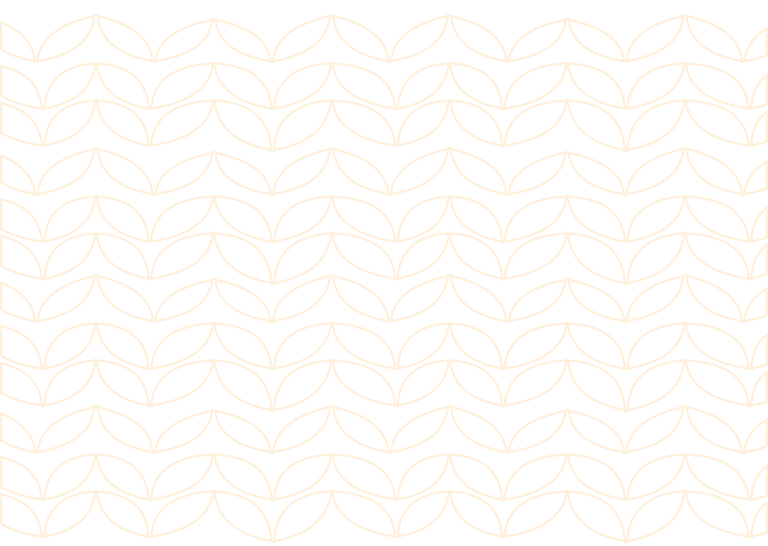
Give the GLSL for this pattern, as a Shadertoy shader.

```glsl
// Wavy rows of pale outlined leaf pairs on white, stacked in groups of three.

const float CANVAS_HEIGHT = 546.0;  // design units from top to bottom
const float PITCH = 117.8;          // distance between neighbouring peaks
const float FIRST_PEAK = 96.0;
const float HALF_LINE = 1.1;
const vec3 PAPER = vec3(1.0);
const vec3 CREAM = vec3(1.0, 0.937, 0.857);
const vec4 GROUP_TOPS = vec4(16.0, 149.0, 276.0, 407.0);
const vec3 ROW_OFFSETS = vec3(0.0, 47.5, 84.5);

float cross2(vec2 u, vec2 v) { return u.x * v.y - u.y * v.x; }

// Distance to a parabolic arc; the edge line fills its inside near the border.
float arcDistance(vec2 p, vec2 start, vec2 control, vec2 end, float edge) {
    vec2 arm = control - start;
    vec2 chord = end - start;
    float area = cross2(arm, chord);

    // Barycentric weights and their gradients
    float wControl = cross2(p - start, chord) / area;
    float wEnd = cross2(arm, p - start) / area;
    float wStart = 1.0 - wControl - wEnd;
    vec2 gControl = vec2(chord.y, -chord.x) / area;
    vec2 gEnd = vec2(-arm.y, arm.x) / area;
    vec2 gStart = -gControl - gEnd;

    // Implicit curve divided by its slope, limited to one side of the chord
    float curve = wControl * wControl - 4.0 * wStart * wEnd;
    vec2 slope = 2.0 * wControl * gControl - 4.0 * (wStart * gEnd + wEnd * gStart);
    float side = curve / max(length(slope), 1e-5);
    float beyond = -wControl / length(gControl);
    return max(beyond, min(abs(side), max(side, edge)));
}

// Two arcs meeting at the peak and the valley
float leafDistance(vec2 p, vec2 peak, vec2 valley, float shoulder, float edge) {
    vec2 span = valley - peak;
    vec2 upper = peak + span * vec2(0.95, shoulder);
    vec2 lower = peak + span * vec2(0.07, 0.81);
    return min(arcDistance(p, peak, upper, valley, edge),
               arcDistance(p, peak, lower, valley, edge));
}

// Peaks of pointed rows dip at every third column
vec2 peakPoint(float column, float top, int kind) {
    bool dips = kind == 0 && mod(column, 3.0) == 1.0;
    return vec2(FIRST_PEAK + column * PITCH, top + (dips ? 3.8 : 0.0));
}

// Valleys sway sideways in rounded rows and sink in the last row of a group
vec2 valleyPoint(float column, float top, int kind) {
    float phase = mod(column, 3.0);
    float sway = phase == 0.0 ? 6.0 : (phase == 1.0 ? -5.0 : 0.0);
    float x = FIRST_PEAK + (column - 0.5) * PITCH + (kind == 0 ? -0.8 : sway);
    float sink = kind == 2 && phase == 2.0 ? 4.5 : 0.0;
    return vec2(x, top + 45.0 + sink);
}

// Leaf pairs of one row around the nearest peak
float rowDistance(vec2 p, float top, int kind, float edge) {
    float nearest = round((p.x - FIRST_PEAK) / PITCH);
    float shoulder = kind == 0 ? 0.27 : 0.06;
    float peakGap = kind == 0 ? 1.6 : 0.7;
    float d = 1e5;
    for (int i = -1; i <= 1; i++) {
        float column = nearest + float(i);
        vec2 peak = peakPoint(column, top, kind);
        for (int s = 0; s < 2; s++) {
            float direction = float(2 * s - 1);
            vec2 valley = valleyPoint(column + float(s), top, kind);
            vec2 tip = peak + vec2(direction * peakGap, 0.0);
            vec2 foot = valley - vec2(direction * 1.3, 0.0);
            d = min(d, leafDistance(p, tip, foot, shoulder, edge));
        }
    }
    return d;
}

void mainImage(out vec4 fragColor, in vec2 fragCoord) {
    float pixel = CANVAS_HEIGHT / iResolution.y;
    vec2 p = vec2(fragCoord.x, iResolution.y - fragCoord.y) * pixel;
    float width = iResolution.x * pixel;

    // Leaves cut by the canvas are closed by a line along its border
    float edge = min(abs(p.x - 1.0), abs(width - 1.0 - p.x));

    float d = 1e5;
    for (int group = 0; group < 4; group++) {
        for (int kind = 0; kind < 3; kind++) {
            float top = GROUP_TOPS[group] + ROW_OFFSETS[kind];
            if (p.y > top - 8.0 && p.y < top + 58.0) {
                d = min(d, rowDistance(p, top, kind, edge));
            }
        }
    }

    float ink = clamp((HALF_LINE - d) / pixel + 0.5, 0.0, 1.0);
    fragColor = vec4(mix(PAPER, CREAM, ink), 1.0);
}
```
